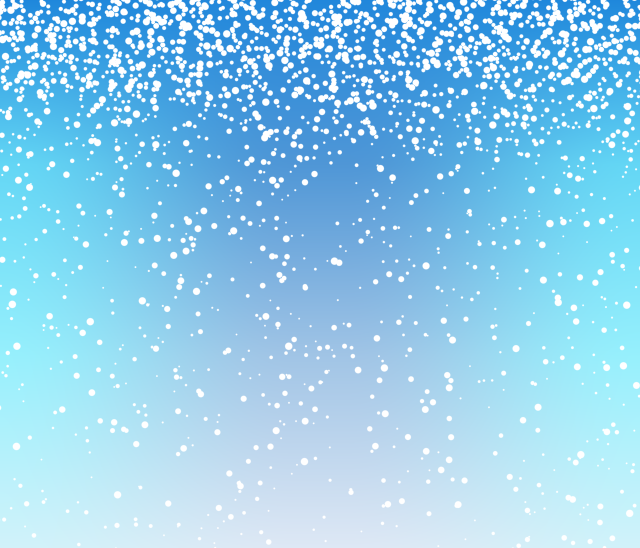
This background is drawn by a Shadertoy shader. Its source:

```glsl
// Snowfall, dense at the top and sparse below, over a blue sky with cyan sides.
#define LAYERS 6
#define CELL 0.03
#define RADIUS_MIN 0.0015
#define RADIUS_MAX 0.0068
#define SPARSE 0.10
#define DENSE 0.96
#define CLUMP_SCALE 9.0
#define CLUMP_AMOUNT 0.55

// Hash: three values in 0..1 from a cell and a layer
vec3 hash3(vec3 p) {
    p = fract(p * vec3(0.1031, 0.1030, 0.0973));
    p += dot(p, p.yxz + 33.33);
    return fract((p.xxy + p.yxx) * p.zyx);
}

// Gradient noise, about -0.7..0.7
float cornerSlope(vec2 corner, vec2 offset) {
    return dot(hash3(vec3(corner, 91.0)).xy * 2.0 - 1.0, offset);
}

float gradientNoise(vec2 p) {
    vec2 i = floor(p), f = p - i;
    vec2 u = f * f * f * (f * (f * 6.0 - 15.0) + 10.0);
    vec2 e = vec2(1.0, 0.0);
    float low = mix(cornerSlope(i, f), cornerSlope(i + e, f - e), u.x);
    float high = mix(cornerSlope(i + e.yx, f - e.yx),
                     cornerSlope(i + e.xx, f - e.xx), u.x);
    return mix(low, high, u.y);
}

// Four colours placed at heights 0, 0.35, 0.7 and 1
vec3 ramp(float y, vec3 bottom, vec3 lower, vec3 upper, vec3 top) {
    vec3 color = mix(bottom, lower, clamp(y / 0.35, 0.0, 1.0));
    color = mix(color, upper, clamp((y - 0.35) / 0.35, 0.0, 1.0));
    return mix(color, top, clamp((y - 0.7) / 0.3, 0.0, 1.0));
}

// Sky: a deep middle column that turns to cyan at both sides
vec3 sky(vec2 uv) {
    vec3 middle = ramp(uv.y, vec3(0.87, 0.91, 0.96), vec3(0.63, 0.77, 0.90),
                       vec3(0.31, 0.59, 0.84), vec3(0.13, 0.53, 0.86));
    vec3 side = ramp(uv.y, vec3(0.82, 0.95, 0.98), vec3(0.59, 0.94, 0.99),
                     vec3(0.39, 0.84, 0.96), vec3(0.12, 0.53, 0.86));
    float sideways = abs(uv.x - 0.5) * 2.0;
    return mix(middle, side, smoothstep(0.08, 1.0, sideways));
}

// Chance that a cell holds a flake
float flakeChance(vec2 p) {
    float chance = SPARSE + 0.07 * smoothstep(0.15, 0.6, p.y);
    chance = mix(chance, DENSE, smoothstep(0.62, 0.97, p.y));
    return chance * (1.0 + CLUMP_AMOUNT * gradientNoise(p * CLUMP_SCALE));
}

// Coverage of one jittered layer of round flakes
float snowLayer(vec2 p, float layer, float pixel) {
    vec2 shift = hash3(vec3(layer, 7.0, 3.0)).xy * CELL;
    vec2 home = floor((p + shift) / CELL);
    float cover = 0.0;
    for (int y = -1; y <= 1; y++)
    for (int x = -1; x <= 1; x++) {
        vec2 cell = home + vec2(x, y);
        vec3 place = hash3(vec3(cell + 50.0, layer * 17.0 + 5.0));
        vec3 trait = hash3(vec3(cell + 211.0, layer * 29.0 + 13.0));
        vec2 center = (cell + place.xy) * CELL - shift;
        float crowd = smoothstep(0.6, 1.0, center.y);
        float smallest = mix(RADIUS_MIN, 0.0036, crowd);
        float radius = mix(smallest, RADIUS_MAX, trait.x * trait.x);
        float edge = length(p - center) - radius;
        float disc = 1.0 - smoothstep(-0.5 * pixel, 0.5 * pixel, edge);
        cover = max(cover, disc * step(trait.y, flakeChance(center)));
    }
    return cover;
}

void mainImage(out vec4 fragColor, in vec2 fragCoord) {
    vec2 uv = fragCoord / iResolution.xy;
    vec2 p = fragCoord / iResolution.y;
    float pixel = 1.5 / iResolution.y;

    // Overlapping layers make the upper flakes merge into clumps
    float snow = 0.0;
    for (int i = 0; i < LAYERS; i++)
        snow = max(snow, snowLayer(p, float(i), pixel));

    fragColor = vec4(mix(sky(uv), vec3(1.0), snow), 1.0);
}
```
